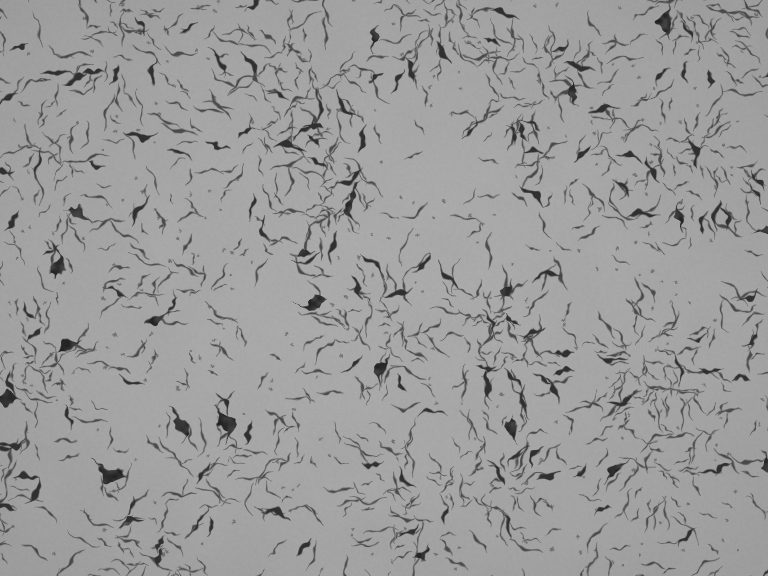
This texture is drawn by a Shadertoy shader. Its source:

```glsl
// Polished grey iron under a microscope: dark graphite flakes on pale metal.
// Bent, tapered strokes are scattered on jittered grids at several sizes and
// turned along the rays of random rosettes, fine at the core, long at the rim.

const float ROSETTE_CELL = 0.27;
const vec3 METAL = vec3(0.662);
const vec3 FINE_INK = vec3(0.25);
const vec3 COARSE_INK = vec3(0.19);
const vec3 SPECK_INK = vec3(0.40);

// Three random values in 0..1 for an integer cell and a seed
vec3 hash3(vec2 cell, float seed) {
    uvec3 v = uvec3(ivec3(cell, seed)) * 1664525u + 1013904223u;
    v.x += v.y * v.z; v.y += v.z * v.x; v.z += v.x * v.y;
    v ^= v >> 16u;
    v.x += v.y * v.z; v.y += v.z * v.x; v.z += v.x * v.y;
    return vec3(v >> 8u) / 16777216.0;
}

float valueNoise(vec2 p, float seed) {
    vec2 i = floor(p), f = fract(p);
    f = f * f * (3.0 - 2.0 * f);
    float low = mix(hash3(i, seed).x, hash3(i + vec2(1, 0), seed).x, f.x);
    float high = mix(hash3(i + vec2(0, 1), seed).x, hash3(i + vec2(1, 1), seed).x, f.x);
    return mix(low, high, f.y);
}

// Offset from the nearest rosette centre (xy) and its strength (z)
vec3 nearestRosette(vec2 p) {
    vec2 base = floor(p / ROSETTE_CELL);
    vec3 best = vec3(9.0, 9.0, 0.0);
    for (int k = 0; k < 9; k++) {
        vec2 cell = base + vec2(k % 3 - 1, k / 3 - 1);
        vec3 h = hash3(cell, 71.0);
        vec2 offset = p - (cell + 0.1 + 0.8 * h.xy) * ROSETTE_CELL;
        if (dot(offset, offset) < dot(best.xy, best.xy)) best = vec3(offset, h.z);
    }
    return best;
}

// Signed distance to a bent, wavy, tapered stroke with an optional swollen belly
float flakeDistance(vec2 q, float halfLen, float halfWidth, float belly, vec3 h) {
    float t = q.x / halfLen;
    float bend = (h.x - 0.5) * 0.8;
    float phase = h.y * 6.28;
    float spine = halfLen * (bend * (t * t - 0.3) + 0.09 * sin(4.5 * t + phase));
    float slope = 2.0 * bend * t + 0.4 * cos(4.5 * t + phase);
    float s = t - (h.z - 0.5);
    float width = halfWidth * (1.0 - t * t) * (0.85 + 0.35 * sin(7.0 * t + phase * 3.0));
    width += belly * exp(-9.0 * s * s);
    float side = (abs(q.y - spine) - width) * inversesqrt(1.0 + slope * slope);
    return max(side, abs(q.x) - halfLen);
}

// Coverage of one flake layer; density holds the odds in core, ring and open metal
float flakeLayer(vec2 p, float seed, float cellSize, float halfLen, float halfWidth,
                 float belly, vec3 density, float edge) {
    vec2 base = floor(p / cellSize);
    float cover = 0.0;
    for (int k = 0; k < 9; k++) {
        vec2 cell = base + vec2(k % 3 - 1, k / 3 - 1);
        vec3 place = hash3(cell, seed);
        vec2 centre = (cell + place.xy) * cellSize;
        vec2 d = p - centre;
        if (dot(d, d) > cellSize * cellSize) continue;

        vec3 rosette = nearestRosette(centre);
        float radius = length(rosette.xy);
        float inRing = 1.0 - smoothstep(0.10, 0.18, radius);
        float inCore = 1.0 - smoothstep(0.035, 0.085, radius);
        float odds = mix(density.z, density.y, inRing * mix(0.45, 1.0, rosette.z));
        odds = mix(odds, density.x, inCore * mix(0.4, 1.0, rosette.z));
        odds *= 0.5 + valueNoise(centre * 9.0, 5.0);
        if (place.z > odds) continue;

        vec3 shape = hash3(cell, seed + 1.0);
        vec3 size = hash3(cell, seed + 2.0);
        float stray = mix(1.5, 4.0, max(inCore, 1.0 - inRing));
        float angle = atan(rosette.y, rosette.x) + (size.x - 0.5) * stray;
        vec2 axis = vec2(cos(angle), sin(angle));
        vec2 q = vec2(dot(d, axis), dot(d, vec2(-axis.y, axis.x)));
        float dist = flakeDistance(q, halfLen * mix(0.5, 1.0, size.y),
            halfWidth * mix(0.6, 1.35, size.z), belly * mix(0.4, 1.0, size.y * size.z), shape);
        cover = max(cover, 1.0 - smoothstep(-edge, edge, dist));
    }
    return cover;
}

void mainImage(out vec4 fragColor, in vec2 fragCoord) {
    vec2 p = fragCoord / iResolution.y;
    vec2 fromMiddle = fragCoord / iResolution.xy - 0.5;
    float edge = max(0.0018, 0.7 / iResolution.y);

    // Metal: soft vignette, faint clouding and grain
    vec3 color = METAL - 0.11 * dot(fromMiddle, fromMiddle);
    color += 0.012 * (valueNoise(p * 14.0, 31.0) - 0.5);
    color += 0.016 * (valueNoise(p * 330.0, 32.0) - 0.5);

    // Ragged outlines come from a small warp of the plane
    vec2 ragged = vec2(valueNoise(p * 130.0, 41.0), valueNoise(p * 130.0, 42.0)) - 0.5;
    vec2 w = p + 0.0035 * ragged;

    // Layers from faint specks to heavy nodules
    float specks = flakeLayer(w, 100.0, 0.026, 0.0045, 0.0026, 0.0, vec3(0.2, 0.2, 0.16), edge);
    float fine = flakeLayer(w, 110.0, 0.021, 0.0185, 0.0015, 0.0, vec3(0.8, 0.2, 0.06), edge);
    float rays = flakeLayer(w, 120.0, 0.037, 0.034, 0.0021, 0.0, vec3(0.4, 0.68, 0.2), edge);
    float coarse = flakeLayer(w, 130.0, 0.048, 0.030, 0.0032, 0.003, vec3(0.2, 0.34, 0.12), edge);
    float nodules = flakeLayer(p + 0.007 * ragged, 140.0, 0.095, 0.036, 0.003, 0.016,
                               vec3(0.15, 0.24, 0.11), edge);

    color = mix(color, SPECK_INK, 0.85 * specks);
    color = mix(color, FINE_INK, 0.9 * max(fine, rays));
    color = mix(color, COARSE_INK, coarse);
    vec3 noduleInk = vec3(mix(0.12, 0.27, valueNoise(p * 110.0, 51.0)));
    color = mix(color, noduleInk, nodules);
    fragColor = vec4(color, 1.0);
}
```
